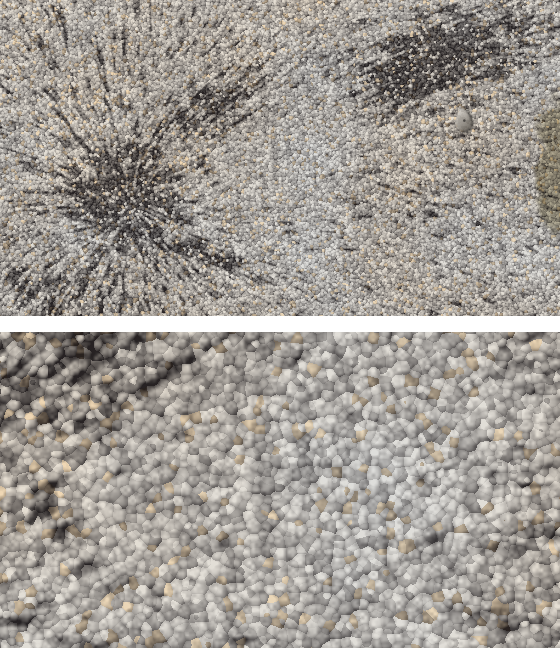
Top: the whole. Bottom: its middle third, enlarged.
Write a WebGL 2 fragment shader that draws this texture.

```glsl
#version 300 es
precision highp float;
// Weathered grainy stone with dark lichen streaks fanning out, and one pebble.
#define GRAIN_FREQ 105.0
#define STREAK_FREQ 105.0
#define STREAK_STEP 0.0055
#define STREAK_GAIN 2.5
#define STAIN_DEPTH 0.37
#define BASE_TONE 0.655
#define GRAIN_CONTRAST 0.27
#define FAN_CENTRE vec2(0.42, 0.34)
#define PEBBLE_POS vec2(1.465, 0.622)
#define DARK_STONE vec3(0.15, 0.135, 0.14)
#define LIGHT_STONE vec3(0.89, 0.87, 0.835)

uniform vec2 u_resolution;
out vec4 fragColor;

float hash(vec2 p) {
  return fract(sin(dot(p, vec2(127.1, 311.7))) * 43758.545);
}

float noise(vec2 p) {
  vec2 i = floor(p), f = fract(p);
  f = f * f * (3.0 - 2.0 * f);
  return mix(mix(hash(i), hash(i + vec2(1, 0)), f.x),
             mix(hash(i + vec2(0, 1)), hash(i + vec2(1, 1)), f.x), f.y);
}

float fbm(vec2 p) {
  float sum = 0.0, amp = 0.5;
  for (int i = 0; i < 4; i++) {
    sum += amp * noise(p);
    p = mat2(1.6, 1.2, -1.2, 1.6) * p + 7.3;
    amp *= 0.5;
  }
  return sum / 0.9375;
}

vec2 rotate(vec2 p, float a) {
  float c = cos(a), s = sin(a);
  return vec2(c * p.x + s * p.y, c * p.y - s * p.x);
}

// Soft tilted elliptical patch
float blob(vec2 p, vec2 centre, vec2 radius, float angle) {
  vec2 q = rotate(p - centre, angle) / radius;
  return exp(-dot(q, q));
}

// Noise averaged along the fan direction, centred on zero
float streaks(vec2 p) {
  vec2 away = p - FAN_CENTRE;
  float bend = (fbm(p * 3.0 + 4.0) - 0.5) * 1.1;
  vec2 dir = rotate(away / (length(away) + 0.02), bend);
  float sum = 0.0;
  for (int i = -4; i <= 4; i++)
    sum += noise((p + dir * float(i) * STREAK_STEP) * STREAK_FREQ);
  return (sum / 9.0 - 0.5) * STREAK_GAIN;
}

// Rounded grains: x = random shade, y = height, z = side lighting
vec3 grains(vec2 p) {
  vec2 cell = floor(p), f = fract(p), toGrain = vec2(0);
  float nearest = 9.0, shade = 0.0;
  for (int y = -1; y <= 1; y++)
    for (int x = -1; x <= 1; x++) {
      vec2 o = vec2(x, y), id = cell + o;
      vec2 d = o + vec2(hash(id), hash(id + 37.2)) - f;
      float size = 0.7 + 0.6 * hash(id + 71.9);
      float dist = length(d) / size;
      if (dist < nearest) {
        nearest = dist;
        toGrain = d;
        shade = hash(id + 13.5);
      }
    }
  float height = 1.0 - smoothstep(0.2, 0.85, nearest);
  return vec3(shade, height, dot(toGrain, vec2(0.6, -0.8)));
}

// Broad layout of the lichen; negative where the stone is clean
float stainLayout(vec2 p) {
  float s = 0.95 * blob(p, vec2(1.44, 0.83), vec2(0.32, 0.12), 0.22);
  s += 0.45 * blob(p, vec2(1.25, 0.72), vec2(0.16, 0.09), 0.5);
  s += 0.72 * blob(p, vec2(0.40, 0.36), vec2(0.25, 0.13), -0.1);
  s += 0.50 * blob(p, vec2(0.66, 0.65), vec2(0.34, 0.09), 0.6);
  s += 0.50 * blob(p, vec2(0.24, 0.08), vec2(0.32, 0.13), 0.1);
  s += 0.42 * blob(p, vec2(0.68, 0.17), vec2(0.24, 0.08), -0.4);
  s += 0.28 * blob(p, vec2(1.36, 0.42), vec2(0.22, 0.16), 0.0);
  s += 0.22 * blob(p, vec2(0.30, 0.75), vec2(0.40, 0.30), -0.6);
  s -= 0.35 * blob(p, vec2(0.92, 0.54), vec2(0.20, 0.13), 0.6);
  s -= 0.55 * blob(p, vec2(0.55, 0.50), vec2(0.07, 0.045), 0.1);
  return s;
}

void main() {
  vec2 p = gl_FragCoord.xy / u_resolution.y;
  vec2 warp = vec2(fbm(p * 6.0), fbm(p * 6.0 + 19.0)) - 0.5;
  float clumps = fbm(p * 24.0) - 0.5;
  float streak = streaks(p);
  vec3 grain = grains(p * GRAIN_FREQ + 0.6 * warp);

  // Stone tone: grain shade, relief, grit and uneven weathering
  float tone = BASE_TONE + GRAIN_CONTRAST * (grain.x - 0.5);
  tone += 0.15 * (grain.y - 0.6) + 0.13 * grain.z;
  tone += 0.20 * (noise(p * 260.0) - 0.5) + 0.14 * clumps + 0.12 * warp.x;

  // Streaked stain, with pale grains standing clear of it
  float stain = stainLayout(p + 0.12 * warp);
  float cover = smoothstep(0.22, 0.95, stain + 0.85 * streak + 0.6 * clumps + 0.12);
  cover *= 1.0 - 0.75 * smoothstep(0.70, 0.92, grain.x) * grain.y;
  tone -= STAIN_DEPTH * cover;
  vec3 colour = mix(DARK_STONE, LIGHT_STONE, clamp((tone - 0.14) / 0.73, 0.0, 1.0));

  // Slight warm and cool drift, and a few ochre grains
  colour *= 1.0 + vec3(0.06, 0.0, -0.08) * (fbm(p * 4.0 + 31.0) - 0.5);
  colour *= mix(vec3(1), vec3(1.04, 0.97, 0.86), step(0.9, fract(grain.x * 17.0)));

  // Worn olive hollow at the right edge
  float hollow = blob(p + 0.25 * warp, vec2(1.77, 0.46), vec2(0.13, 0.22), 0.1);
  hollow = smoothstep(0.35, 0.55, hollow + 0.2 * clumps);
  colour = mix(colour, colour * vec3(0.79, 0.77, 0.69), hollow);

  // Pebble, narrower at the top, with its cast shadow
  vec2 q = rotate(p - PEBBLE_POS, 0.1);
  float taper = 0.023 - 0.22 * q.y;
  float body = length(q / vec2(taper, 0.036)) - 1.0;
  vec2 sq = q - vec2(0.007, -0.007);
  float shadow = 1.0 - smoothstep(-0.2, 0.25, length(sq / vec2(0.024, 0.036)) - 1.0);
  float edge = 1.5 / (u_resolution.y * 0.023);
  vec3 pebble = vec3(0.64, 0.62, 0.59) + 4.0 * (q.y - q.x) + 0.08 * (grain.x - 0.5);
  pebble *= 0.5 + 0.5 * smoothstep(0.002, 0.006, length(q - vec2(0.004, -0.004)));
  colour = mix(colour, colour * 0.5, shadow);
  colour = mix(colour, pebble, 1.0 - smoothstep(-edge, edge, body));

  fragColor = vec4(clamp(colour, 0.0, 1.0), 1.0);
}
```
